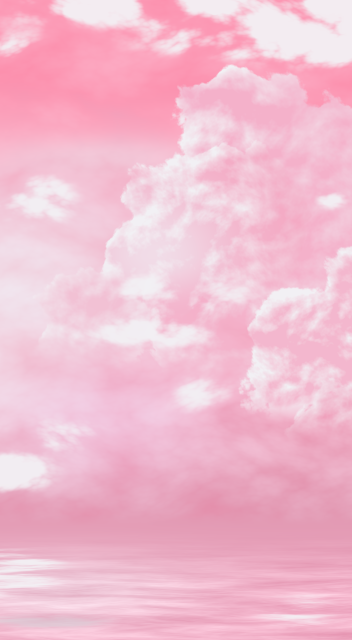
A WebGL 2 fragment shader for this texture:

```glsl
#version 300 es
precision highp float;
// Pink cumulus towers over calm water, under a sky streaked with thin cloud.
// Ellipse unions give the cloud outlines; cellular domes roughen and light them.
// The same domes, stretched, break up the veils; warped sines draw the ripples.

uniform vec2 u_resolution;
out vec4 outColor;

const float ASPECT = 0.55;        // canvas width in units of its height
const float HORIZON = 0.188;
const float EDGE = 0.004;         // softness of the cloud outlines
const float BILLOW_SCALE = 16.0;
const float BILLOW_DEPTH = 0.042;
const float RIM_WIDTH = 0.016;
const float RELIEF_GAIN = 1.5;
const vec2 LIGHT_STEP = vec2(-0.008, 0.012);

const vec3 WHITE = vec3(0.95, 0.94, 0.955);
const vec3 PALE = vec3(0.945, 0.875, 0.915);
const vec3 ROSE = vec3(0.99, 0.62, 0.725);
const vec3 BLUSH = vec3(0.955, 0.705, 0.795);
const vec3 LILAC = vec3(0.95, 0.78, 0.88);
const vec3 DUSK = vec3(0.89, 0.605, 0.705);
const vec3 GREY = vec3(0.84, 0.78, 0.82);

vec2 hash2(vec2 p) {
  return fract(sin(vec2(dot(p, vec2(127.1, 311.7)), dot(p, vec2(269.5, 183.3)))) * 43758.5);
}

// Rounded domes: a soft minimum of squared distances to jittered cell points.
float domes(vec2 p) {
  vec2 cell = floor(p), f = p - cell;
  float sum = 0.0;
  for (int j = -1; j <= 1; j++)
    for (int i = -1; i <= 1; i++) {
      vec2 o = vec2(i, j), r = o + hash2(cell + o) - f;
      sum += exp(-9.0 * dot(r, r));
    }
  return 1.0 + 0.22 * log(sum + 0.002);
}

float billows(vec2 p) {
  p = BILLOW_SCALE * (p + 0.006 * sin(p.yx * 43.0 + vec2(0.0, 2.0)));
  float sum = 0.0, amp = 0.5;
  for (int i = 0; i < 5; i++) {
    sum += amp * domes(p);
    p = mat2(1.6, 1.2, -1.2, 1.6) * p + 7.3;
    amp *= 0.52;
  }
  return sum;
}

float waves(vec2 p) {
  float sum = 0.0, amp = 0.5;
  for (int i = 0; i < 5; i++) {
    p += 0.5 * sin(p.yx * 1.3 + float(i) * 1.7);
    sum += amp * sin(p.x) * sin(p.y + 0.8);
    p = mat2(1.4, 1.1, -1.1, 1.4) * p + 2.1;
    amp *= 0.6;
  }
  return sum;
}

float glow(vec2 p, vec2 centre, vec2 radius) {
  vec2 q = (p - centre) / radius;
  return exp(-dot(q, q));
}

float lobe(vec2 p, vec2 centre, vec2 radius) {
  return (length((p - centre) / radius) - 1.0) * min(radius.x, radius.y);
}

// White vapour, broken up by noise where the cover is partial.
vec3 veil(vec3 under, float cover, float noise) {
  return mix(under, WHITE, 0.95 * smoothstep(0.15, 0.85, cover + noise * smoothstep(0.0, 0.45, cover)));
}

// One cloud layer: lit rim, relief inside, and an overall opacity.
vec3 addCloud(vec3 under, vec3 body, float d, float relief, float lit, float opacity) {
  float rim = exp(-max(-d, 0.0) / RIM_WIDTH);
  float white = clamp(lit * (0.8 * rim + 0.1) + relief * (0.3 + 0.7 * lit), -0.2, 1.0);
  return mix(under, mix(body, WHITE, white), opacity * smoothstep(EDGE, -EDGE, d));
}

vec3 skyColor(vec2 p, float wisp) {
  vec3 c = mix(BLUSH, ROSE, smoothstep(0.70, 0.82, p.y + 0.06 * wisp));
  c = mix(c, PALE, 0.95 * glow(p, vec2(0.0, 0.55), vec2(0.24, 0.17)));
  c = mix(c, PALE, 0.55 * glow(p, vec2(0.17, 0.755), vec2(0.16, 0.03)));
  float cover = glow(p, vec2(0.53, 0.955), vec2(0.12, 0.055))
    + 0.65 * glow(p, vec2(0.27, 0.995), vec2(0.32, 0.035))
    + 0.45 * glow(p, vec2(0.34, 0.935), vec2(0.14, 0.03))
    + 0.55 * glow(p, vec2(0.02, 0.915), vec2(0.07, 0.03))
    + 0.70 * glow(p, vec2(0.05, 0.685), vec2(0.065, 0.045));
  return veil(c + vec3(0.0, 0.05, 0.04) * wisp, cover, wisp);
}

vec3 hazeColor(vec2 p, float wisp) {
  vec3 c = mix(DUSK, BLUSH, smoothstep(0.18, 0.40, p.y + 0.06 * wisp));
  c = mix(c, PALE, 0.85 * glow(p, vec2(0.0, 0.42), vec2(0.20, 0.13)));
  c = mix(c, LILAC, 0.8 * glow(p, vec2(0.17, 0.34), vec2(0.17, 0.10)));
  float cover = 0.65 * glow(p, vec2(0.01, 0.26), vec2(0.07, 0.03))
    + 0.45 * glow(p, vec2(0.09, 0.32), vec2(0.10, 0.03))
    + 0.35 * glow(p, vec2(0.32, 0.385), vec2(0.07, 0.04));
  return veil(c + vec3(0.0, 0.05, 0.04) * wisp, cover, wisp);
}

vec3 cloudScene(vec2 p) {
  float wisp = 2.2 * (billows(p * vec2(0.5, 0.85) + 3.1) - 0.66);
  float height = billows(p);
  float relief = RELIEF_GAIN * (height - billows(p + LIGHT_STEP)) + 0.5 * wisp;
  float rough = BILLOW_DEPTH * (0.62 - height);
  float fade = smoothstep(0.38, 0.53, p.y + 0.05 * wisp);
  float leftLit = smoothstep(0.50, 0.30, p.x);
  vec3 c = mix(hazeColor(p, wisp), skyColor(p, wisp), smoothstep(0.40, 0.52, p.y));

  // Tall tower: crown, bright shoulder, low left mound.
  float crown = min(lobe(p, vec2(0.385, 0.805), vec2(0.108, 0.088)), lobe(p, vec2(0.47, 0.74), vec2(0.14, 0.11)));
  crown = min(crown, lobe(p, vec2(0.42, 0.55), vec2(0.20, 0.20)));
  c = addCloud(c, BLUSH + vec3(0.0, 0.03, 0.025), crown + rough, relief, 0.2 + 0.7 * leftLit, fade);
  float shoulder = min(lobe(p, vec2(0.37, 0.635), vec2(0.105, 0.138)), lobe(p, vec2(0.262, 0.685), vec2(0.060, 0.075)));
  shoulder = min(shoulder, lobe(p, vec2(0.245, 0.58), vec2(0.088, 0.088)));
  float sunlit = glow(p, vec2(0.24, 0.60), vec2(0.13, 0.12));
  c = addCloud(c, mix(BLUSH, PALE, sunlit), shoulder + rough, relief * (1.0 + sunlit), leftLit, smoothstep(0.49, 0.60, p.y));
  float mound = lobe(p, vec2(0.145, 0.495), vec2(0.088, 0.080));
  c = addCloud(c, mix(BLUSH, PALE, 0.45), mound + rough, relief, 0.65, 0.9 * fade);
  float drift = 0.55 * glow(p, vec2(0.27, 0.53), vec2(0.13, 0.05)) + 0.7 * glow(p, vec2(0.52, 0.69), vec2(0.025, 0.018));
  c = veil(c, drift + 0.4 * glow(p, vec2(0.22, 0.475), vec2(0.09, 0.02)), wisp);

  // Right-hand bank with a smaller cloud in front.
  float bank = min(lobe(p, vec2(0.565, 0.475), vec2(0.078, 0.137)), lobe(p, vec2(0.470, 0.462), vec2(0.080, 0.086)));
  bank = min(bank, lobe(p, vec2(0.450, 0.395), vec2(0.078, 0.058)));
  c = addCloud(c, mix(BLUSH, PALE, 0.3), bank + rough, 1.4 * relief, 1.0, smoothstep(0.335, 0.39, p.y));
  float front = lobe(p, vec2(0.525, 0.330), vec2(0.070, 0.073));
  return addCloud(c, mix(BLUSH, DUSK, 0.2), front + rough, relief, 0.8, smoothstep(0.30, 0.37, p.y));
}

vec3 waterColor(vec2 p) {
  float depth = clamp((HORIZON - p.y) / HORIZON, 0.0, 1.0);
  float ripple = waves(vec2(p.x * 9.0, 30.0 * log(0.3 + depth)));
  float fine = waves(vec2(p.x * 26.0 + 3.0, p.y * 190.0));
  vec3 c = mix(DUSK, BLUSH, smoothstep(0.0, 0.75, depth));
  c = mix(c, PALE, 0.65 * glow(p, vec2(0.08, 0.08), vec2(0.22, 0.06)));
  c += vec3(0.05, 0.11, 0.09) * (ripple + 0.5 * fine) * smoothstep(0.05, 0.7, depth);
  float noise = 0.6 * ripple + 0.3 * fine;
  float glint = 0.7 * glow(p, vec2(0.01, 0.105), vec2(0.09, 0.035)) + 0.4 * glow(p, vec2(0.47, 0.045), vec2(0.09, 0.03));
  float sheen = glow(p, vec2(0.08, 0.03), vec2(0.11, 0.012));
  return mix(veil(c, glint, noise), GREY, 0.65 * smoothstep(0.2, 0.9, sheen * (1.0 + noise)));
}

void main() {
  vec2 p = gl_FragCoord.xy / u_resolution * vec2(ASPECT, 1.0);
  vec3 c = mix(waterColor(p), cloudScene(p), smoothstep(HORIZON - 0.012, HORIZON + 0.012, p.y));
  outColor = vec4(clamp(c, 0.0, 1.0), 1.0);
}
```
